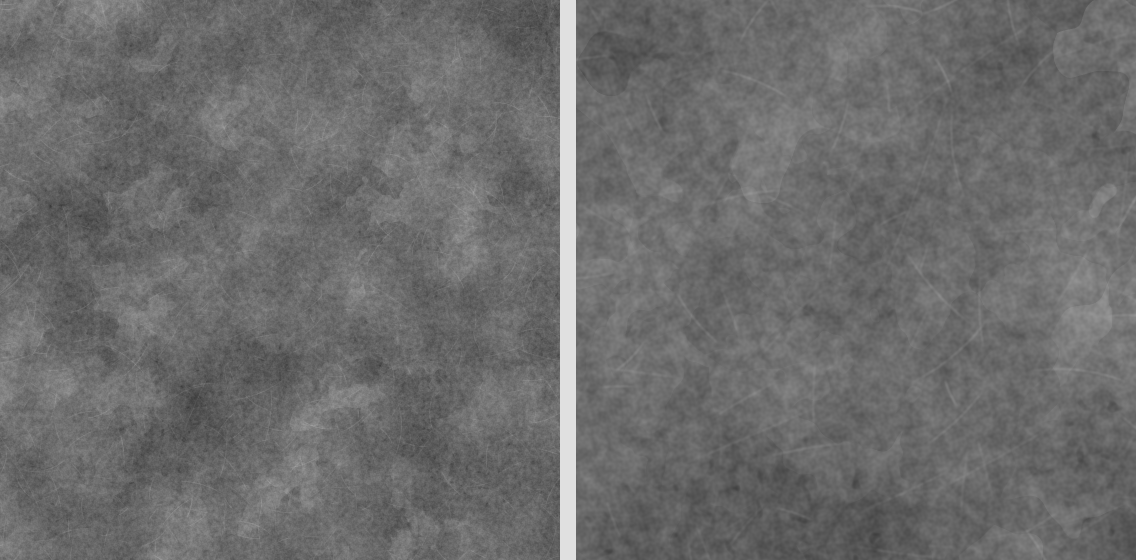
Left, the full canvas; right, a detail of the centre.
Give the GLSL for this texture, as a WebGL 2 fragment shader.

```glsl
#version 300 es
precision highp float;
// Worn grey stone: cloudy mottling, sharp-edged pale flakes, hairline scratches and fine grain.

#define BASE_GREY 0.399
#define CLOUD_SCALE 4.5
#define CLOUD_DEPTH 0.105
#define FLAKE_SCALE 11.0
#define FLAKE_LIFT 0.062
#define FLAKE_SHARE 0.30
#define FLAKE_WARP 0.062
#define SCRATCH_SCALE 11.0
#define SCRATCH_WIDTH 0.0015
#define SCRATCH_LIFT 0.06
#define GRAIN_SCALE 95.0
#define GRAIN_DEPTH 0.062

uniform vec2 u_resolution;
out vec4 fragColor;

// Two random values in 0..1 for a lattice cell
vec2 hash2(vec2 cell, float seed) {
    uvec2 v = uvec2(ivec2(cell) + ivec2(4096)) + uvec2(uint(seed) * 977u, uint(seed) * 353u);
    v = v * 1664525u + 1013904223u;
    v.x += v.y * 1664525u;
    v.y += v.x * 1664525u;
    v ^= v >> 16u;
    v.x += v.y * 1664525u;
    v.y += v.x * 1664525u;
    v ^= v >> 16u;
    return vec2(v & 65535u) / 65535.0;
}

vec2 direction(float turn) {
    return vec2(cos(6.28318 * turn), sin(6.28318 * turn));
}

float cornerSlope(vec2 cell, vec2 offset, float seed) {
    return dot(direction(hash2(cell, seed).x), offset);
}

float gradientNoise(vec2 p, float seed) {
    vec2 i = floor(p), f = fract(p), e = vec2(1.0, 0.0);
    vec2 u = f * f * f * (f * (f * 6.0 - 15.0) + 10.0);
    float low = mix(cornerSlope(i, f, seed), cornerSlope(i + e, f - e, seed), u.x);
    float high = mix(cornerSlope(i + e.yx, f - e.yx, seed), cornerSlope(i + 1.0, f - 1.0, seed), u.x);
    return mix(low, high, u.y);
}

float fbm(vec2 p, int octaves, float gain, float seed) {
    float sum = 0.0, amplitude = 1.0;
    for (int i = 0; i < octaves; i++) {
        sum += amplitude * gradientNoise(p, seed + float(i));
        p = mat2(1.6, 1.2, -1.2, 1.6) * p + 3.7;
        amplitude *= gain;
    }
    return sum;
}

// Tone of one flake: mostly none, some pale, a few slightly dark
float flakeTone(float r) {
    return r < FLAKE_SHARE ? mix(0.45, 1.0, r / FLAKE_SHARE) : (r > 0.9 ? -0.3 : 0.0);
}

// Bent Voronoi pieces, blended only across their shared edges
float flakes(vec2 p, float scale, float pixel, float seed) {
    float bend = FLAKE_WARP * FLAKE_SCALE / scale;
    vec2 warp = vec2(fbm(p * scale * 1.1, 3, 0.45, seed), fbm(p * scale * 1.1, 3, 0.45, seed + 5.0));
    vec2 q = (p + 2.0 * bend * warp) * scale;
    vec2 home = floor(q);
    float nearest = 9.0, second = 9.0, tone = 0.0, secondTone = 0.0;
    for (int y = -1; y <= 1; y++) {
        for (int x = -1; x <= 1; x++) {
            vec2 cell = home + vec2(x, y);
            float d = length(cell + hash2(cell, seed + 11.0) - q);
            float t = flakeTone(hash2(cell, seed + 12.0).x);
            if (d < nearest) {
                second = nearest; secondTone = tone;
                nearest = d; tone = t;
            } else if (d < second) {
                second = d; secondTone = t;
            }
        }
    }
    float inside = smoothstep(0.0, 2.5 * pixel * scale, second - nearest);
    return mix(0.5 * (tone + secondTone), tone, inside);
}

// One faint, slightly bowed hairline per cell
float scratches(vec2 p, float scale, float pixel, float seed) {
    vec2 q = p * scale, home = floor(q);
    float width = max(SCRATCH_WIDTH, pixel) * scale, sum = 0.0;
    for (int y = -1; y <= 1; y++) {
        for (int x = -1; x <= 1; x++) {
            vec2 cell = home + vec2(x, y);
            vec2 shape = hash2(cell, seed + 1.0);
            vec2 axis = direction(hash2(cell, seed + 2.0).x);
            vec2 d = q - cell - hash2(cell, seed);
            float along = dot(d, axis), reach = mix(0.2, 0.85, shape.x);
            float across = dot(d, vec2(-axis.y, axis.x)) + (shape.y - 0.5) * 0.7 * along * along;
            float taper = 1.0 - smoothstep(0.5 * reach, reach, abs(along));
            sum += shape.y * taper * (1.0 - smoothstep(0.0, width, abs(across)));
        }
    }
    return sum;
}

void main() {
    float pixel = 1.0 / min(u_resolution.x, u_resolution.y);
    vec2 p = gl_FragCoord.xy * pixel;

    // Soft clouds and mottling
    float cloud = fbm(p * CLOUD_SCALE, 6, 0.66, 20.0);
    float grey = BASE_GREY + CLOUD_DEPTH * cloud;

    // Large and small flakes, worn away in places
    float wear = smoothstep(-0.35, 0.2, fbm(p * 7.0, 3, 0.6, 40.0));
    float pieces = flakes(p, FLAKE_SCALE, pixel, 50.0) + 0.6 * flakes(p, FLAKE_SCALE * 2.1, pixel, 80.0);
    grey += FLAKE_LIFT * pieces * mix(0.25, 1.0, wear);

    // Hairlines at three sizes
    for (int i = 0; i < 3; i++) {
        float level = float(i);
        grey += SCRATCH_LIFT * scratches(p, SCRATCH_SCALE * (1.0 + 0.6 * level), pixel, 110.0 + 5.0 * level);
    }

    // Fine grain and small dark pits
    grey += GRAIN_DEPTH * fbm(p * GRAIN_SCALE, 3, 0.85, 130.0);
    grey -= 0.05 * smoothstep(0.3, 0.5, gradientNoise(p * 105.0, 140.0)) * smoothstep(0.3, -0.3, cloud);

    fragColor = vec4(vec3(grey), 1.0);
}
```
